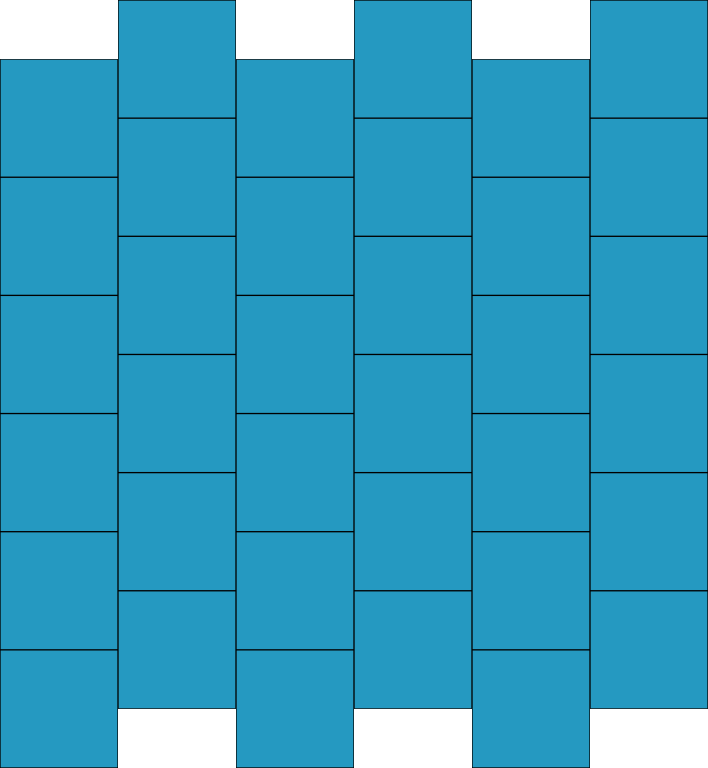
Write a Shadertoy shader that draws this pattern.

```glsl
// Six columns of blue outlined squares, alternate columns raised by half a square, on white.

// Share of a pixel covered by an axis-aligned box.
float boxCoverage(vec2 offset, vec2 halfSize, vec2 pixel) {
    vec2 c = clamp(0.5 + (halfSize - abs(offset)) / pixel, 0.0, 1.0);
    return c.x * c.y;
}

void mainImage(out vec4 fragColor, in vec2 fragCoord) {
    const vec2 grid = vec2(6.0, 6.5);   // canvas size in squares
    const float stroke = 0.0056;        // outline inside each square
    const vec3 white = vec3(1.0);
    const vec3 blue = vec3(0.147, 0.6, 0.755);
    const vec3 black = vec3(0.0);

    vec2 pixel = grid / iResolution.xy;
    vec2 p = fragCoord * pixel;

    // Sum the coverage of the nearby squares so shared edges stay exact.
    float square = 0.0;
    float face = 0.0;
    for (int i = -1; i <= 1; i++) {
        float column = floor(p.x) + float(i);
        if (column < 0.0 || column > 5.0) continue;
        float lift = 0.5 * mod(column, 2.0);

        for (int j = -1; j <= 1; j++) {
            float row = floor(p.y - lift) + float(j);
            if (row < 0.0 || row > 5.0) continue;
            vec2 offset = p - vec2(column, row + lift) - 0.5;
            square += boxCoverage(offset, vec2(0.5), pixel);
            face += boxCoverage(offset, vec2(0.5 - stroke), pixel);
        }
    }

    // Background, outline and face, each weighted by its visible share.
    vec3 color = white * (1.0 - square) + black * (square - face) + blue * face;
    fragColor = vec4(clamp(color, 0.0, 1.0), 1.0);
}
```
